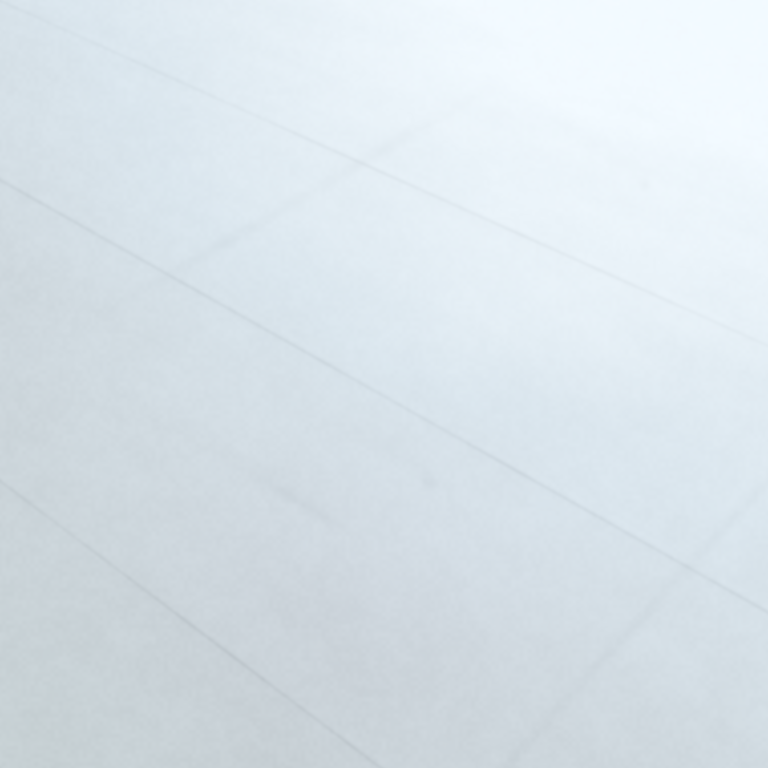
This texture is drawn by a Shadertoy shader. Its source:

```glsl
float hash(vec2 p) {
    vec3 q = fract(vec3(p.xyx) * 0.1031);
    q += dot(q, q.yzx + 33.33);
    return fract((q.x + q.y) * q.z);
}

float valueNoise(vec2 p) {
    vec2 cell = floor(p), f = fract(p);
    f = f * f * (3.0 - 2.0 * f);
    return mix(mix(hash(cell), hash(cell + vec2(1, 0)), f.x),
               mix(hash(cell + vec2(0, 1)), hash(cell + vec2(1, 1)), f.x), f.y);
}

float fbm(vec2 p) {
    float sum = 0.0, amplitude = 0.5;
    for (int i = 0; i < 4; i++) {
        sum += amplitude * valueNoise(p);
        p = p * 2.03 + 17.0;
        amplitude *= 0.5;
    }
    return sum;
}

float blob(vec2 d) {
    return exp(-dot(d, d));
}

// Faint scuffs stretched along the tile rows
float scuffs(vec2 uv) {
    float mark = 0.0;
    for (int i = 0; i < 3; i++) {
        float k = float(i);
        vec2 centre = vec2(0.39 + k * (0.12 + 0.0525 * k), 0.345 + k * (0.1825 * k - 0.1575));
        vec2 d = mat2(0.87, 0.5, -0.5, 0.87) * (uv - centre);
        mark += blob(d / vec2(0.055 / (1.0 + 3.0 * k), 0.007));
        mark += 0.35 * blob((d + vec2(0.05, -0.01)) / vec2(0.07, 0.014));
    }
    return mark * (0.4 + valueNoise(uv * 60.0));
}

void mainImage(out vec4 fragColor, in vec2 fragCoord) {
    vec2 uv = fragCoord / iResolution.xy;

    // Floor plane: both joint directions vanish on the horizon at y = 1.92
    float depth = 1.92 - uv.y;
    vec2 floorPos = vec2(uv.x + 2.05, 2.41 - uv.x) / depth;
    vec2 tileSize = vec2(0.45, 0.8);
    vec2 tile = (floorPos - vec2(1.776, 0.913)) / tileSize;
    vec2 offset = (tile - round(tile)) * tileSize * depth / sqrt(1.0 + floorPos * floorPos);

    // Soft daylight from the upper right, pooled into broad reflections
    float light = 0.30 * uv.x + 0.50 * uv.y + 0.38 * uv.x * uv.y - 0.08;
    light += 0.17 * blob((uv - vec2(0.62, 0.92)) / vec2(0.35, 0.25));
    light += 0.13 * blob((uv - vec2(0.70, 0.62)) / vec2(0.26, 0.11));
    light += 0.07 * blob((uv - vec2(0.25, 0.74)) / vec2(0.20, 0.10));
    light += 0.06 * blob((uv - vec2(0.60, 0.32)) / vec2(0.18, 0.10));
    light -= 0.10 * blob((uv - vec2(0.42, 0.16)) / vec2(0.30, 0.20));
    light -= 0.08 * blob((uv - vec2(0.0, 0.60)) / vec2(0.18, 0.25));
    light += 0.11 * (fbm(floorPos * vec2(14.0, 6.0) + 3.0) - 0.47);
    light += 0.06 * (valueNoise(uv * 18.0 + 5.0) - 0.5) * (1.1 - uv.y);
    vec3 shade = vec3(0.788, 0.822, 0.842);
    vec3 paleBlue = vec3(0.857, 0.902, 0.932);
    vec3 glare = vec3(0.950, 0.980, 1.0);
    vec3 color = mix(shade, paleBlue, min(light, 0.5) * 2.0);
    color = mix(color, glare, clamp(light * 2.0 - 1.0, 0.0, 1.0));

    // Cool cast on the middle row, greener stone in the near corner
    color += vec3(0.002, -0.002, 0.004) * blob((uv - vec2(0.42, 0.22)) / vec2(0.32, 0.20));
    color += vec3(-0.002, 0.004, -0.002) * blob(uv / vec2(0.35, 0.35));

    // Thin row joints and blurred cross joints, fading at the bright and dim ends
    vec2 joint = exp(-pow(offset / vec2(0.0028, 0.008), vec2(2.0)));
    float lip = exp(-pow((offset.x - 0.007) / 0.005, 2.0));
    float halo = exp(-pow(offset.x / 0.014, 2.0));
    float wear = 0.25 + 1.2 * fbm(uv * 12.0);
    float sweep = 0.6 * uv.x + uv.y;
    float rowFade = 1.0 - smoothstep(1.0, 1.32, sweep);
    float crossFade = smoothstep(0.02, 0.3, uv.x) * (1.0 - smoothstep(1.1, 1.4, sweep));
    rowFade *= 1.0 - 0.5 * smoothstep(0.75, 0.95, uv.y);
    color -= wear * rowFade * (0.034 * joint.x + 0.005 * halo - 0.006 * lip);
    color -= wear * crossFade * 0.015 * joint.y;

    // Scuffs and fine grain
    color -= 0.024 * scuffs(uv);
    float grain = valueNoise(uv * 190.0) + 0.7 * valueNoise(uv * 70.0) - 0.85;
    color += 0.012 * grain * (1.2 - 0.8 * light);

    fragColor = vec4(clamp(color, 0.0, 1.0), 1.0);
}
```
